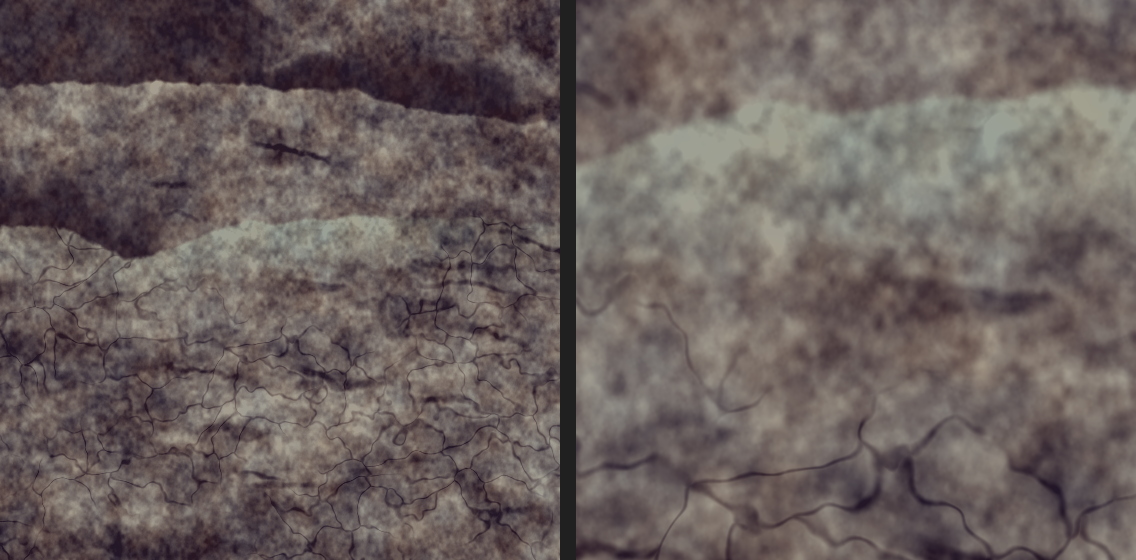
Left: the whole. Right: its middle third, enlarged.
This texture is drawn by a WebGL 1 fragment shader. Its source:

```glsl
precision highp float;
// Weathered rock ledges: two stepped edges with deep shadow above them and pale lit rims.
// Layered value noise gives the mottled stone; hashed strokes and broken cell borders
// give the cracks, and a single tone value is finally mapped to a stone colour ramp.
uniform vec2 u_resolution;

float hash(vec2 p) {
  return fract(sin(dot(p, vec2(127.1, 311.7))) * 43758.55);
}

vec2 hash2(vec2 p) {
  return vec2(hash(p), hash(p + 57.3));
}

float noise(vec2 p) {
  vec2 i = floor(p), f = fract(p);
  f = f * f * (3.0 - 2.0 * f);
  return mix(mix(hash(i), hash(i + vec2(1, 0)), f.x),
             mix(hash(i + vec2(0, 1)), hash(i + vec2(1, 1)), f.x), f.y);
}

// Fractal noise centred on zero.
float fbm(vec2 p) {
  float sum = 0.0, amp = 0.5;
  for (int i = 0; i < 4; i++) {
    sum += amp * (noise(p) - 0.5);
    p = mat2(0.8, 0.6, -0.6, 0.8) * p * 2.03 + 17.0;
    amp *= 0.55;
  }
  return sum;
}

float blob(vec2 p, vec2 centre, vec2 radius) {
  vec2 q = (p - centre) / radius;
  return exp(-dot(q, q));
}

float fall(float a, float b, float x) {
  return 1.0 - smoothstep(a, b, x);
}

// Distance-like value that is small along borders between irregular cells.
float cellBorder(vec2 p) {
  vec2 cell = floor(p);
  float near = 9.0, second = 9.0;
  for (int j = -1; j <= 1; j++)
    for (int i = -1; i <= 1; i++) {
      vec2 c = cell + vec2(i, j);
      float d = length(c + hash2(c) - p);
      second = min(second, max(near, d));
      near = min(near, d);
    }
  return second - near;
}

// Scattered, mostly level cracks with tapering ends.
float cracks(vec2 p) {
  float dark = 0.0;
  for (int i = 0; i < 15; i++) {
    float id = float(i);
    vec2 rnd = hash2(vec2(id, 4.7)), shape = hash2(vec2(id, 9.2));
    vec2 q = p - vec2(0.25 + 0.75 * rnd.x, 0.05 + 0.7 * (id + rnd.y) / 15.0);
    q.y += q.x * (0.32 * shape.x - 0.08) + 0.05 * fbm(p * 13.0 + id);
    float along = abs(q.x) / (0.04 + 0.09 * shape.y);
    float width = 0.003 + 0.007 * rnd.y * noise(p * 22.0 + id);
    float line = fall(width * 0.3, width + 0.005, abs(q.y));
    dark = max(dark, line * fall(0.35, 1.0, along) * (0.5 + 0.5 * shape.x));
  }
  return dark;
}

void main() {
  vec2 p = gl_FragCoord.xy / u_resolution;
  vec2 warp = vec2(fbm(p * 9.0), fbm(p * 9.0 + 31.0));
  float x = p.x;

  // Signed heights above the two ledge edges.
  float ragged = 0.028 * fbm(vec2(x * 14.0, 2.0)) + 0.01 * fbm(p * 45.0);
  float upper = p.y - (0.847 - 0.062 * smoothstep(0.55, 0.88, x)) - ragged;
  float lower = p.y - (0.603 - 0.068 * blob(p, vec2(0.25, p.y), vec2(0.12, 1.0))
              + 0.014 * blob(p, vec2(0.65, p.y), vec2(0.16, 1.0))) - ragged;
  float aboveUpper = smoothstep(-0.004, 0.005, upper);
  float aboveLower = smoothstep(-0.004, 0.005, lower);

  // Mottled stone, with pale rims and broad stains.
  float mottle = 0.7 * fbm(p * vec2(4.0, 7.0)) + 1.0 * fbm(p * vec2(15.0, 23.0) + warp * 2.0);
  float grain = 0.75 * fbm(p * vec2(62.0, 55.0)) + 0.3 * (noise(p * vec2(150.0, 120.0)) - 0.5);
  float tone = 0.63 + mottle;
  float rim = (1.0 - aboveLower) * fall(0.0, 0.13, -lower) * (0.35 + 0.65 * blob(p, vec2(0.55, p.y), vec2(0.25, 1.0)));
  float upperRim = (1.0 - aboveUpper) * fall(0.0, 0.035, -upper);
  tone += 0.34 * rim + 0.17 * upperRim;
  tone += 0.3 * blob(p + warp * 0.06, vec2(0.09, 0.82), vec2(0.06, 0.022));
  tone -= 0.17 * blob(p + warp * 0.2, vec2(0.22, 0.38), vec2(0.14, 0.13));
  tone -= 0.13 * blob(p, vec2(0.05, 0.7), vec2(0.22, 0.06));

  // Cracks and broken plates around the middle.
  float plates = fall(0.0, 0.11, cellBorder(p * vec2(13.0, 15.0) + warp * 2.4));
  float broken = smoothstep(-0.02, 0.14, fbm(p * 6.0 + 5.0) + 0.12 * blob(p, vec2(0.5, 0.4), vec2(0.2)));
  tone -= 0.34 * plates * broken * (1.0 - aboveLower);
  tone -= 0.48 * cracks(p) * (1.0 - aboveUpper);

  // Small overhang in the middle and hollows along the foot.
  vec2 w = p + warp * 0.05;
  float wedge = fall(0.0, 0.011, abs(w.y - 0.488 - 0.1 * (x - 0.56)) - 0.1 * max(0.62 - x, 0.0));
  tone -= 0.5 * wedge * smoothstep(0.5, 0.53, w.x) * fall(0.59, 0.63, w.x);
  tone -= 0.42 * blob(w, vec2(0.495, 0.495), vec2(0.035, 0.04));
  tone -= 0.38 * blob(w, vec2(0.43, 0.32), vec2(0.05, 0.022));
  tone -= 0.5 * blob(w, vec2(0.3, 0.025), vec2(0.22, 0.03));

  // Shadow behind the ledges; the upper left recess stays dim throughout.
  float depth = 0.018 + 0.07 * smoothstep(0.42, 0.8, x) * fall(0.84, 0.97, x);
  float band = fall(depth * 0.6, depth * 1.3 + 0.012, upper + warp.y * 0.06) * smoothstep(0.3, 0.45, x) * fall(0.9, 0.98, x);
  float recess = fall(0.36, 0.53, x + warp.x * 0.3) * (0.72 + 0.25 * blob(p, vec2(0.36, 0.92), vec2(0.1, 0.2)));
  float hollow = fall(0.03, 0.14, lower + warp.y * 0.12) * fall(0.21, 0.38, x + warp.x * 0.15);
  float shade = max(aboveUpper * max(band, recess), aboveLower * hollow * 0.92);
  tone -= 0.1 * aboveUpper;
  tone = mix(tone, 0.03, shade) + grain * mix(1.0, 0.55, shade);

  // Tone to colour: plum shadow, brown-grey stone, pale grey light.
  tone = clamp(tone, -0.05, 1.15);
  vec3 stone = mix(vec3(0.17, 0.11, 0.16), vec3(0.42, 0.37, 0.36), min(tone / 0.6, 1.0));
  stone = mix(stone, vec3(0.58, 0.55, 0.51), max(tone - 0.6, 0.0) / 0.4);
  stone += vec3(-0.025, 0.012, 0.008) * rim;
  stone += vec3(0.06, 0.0, -0.05) * fbm(p * 24.0 + 70.0);
  gl_FragColor = vec4(stone, 1.0);
}
```
